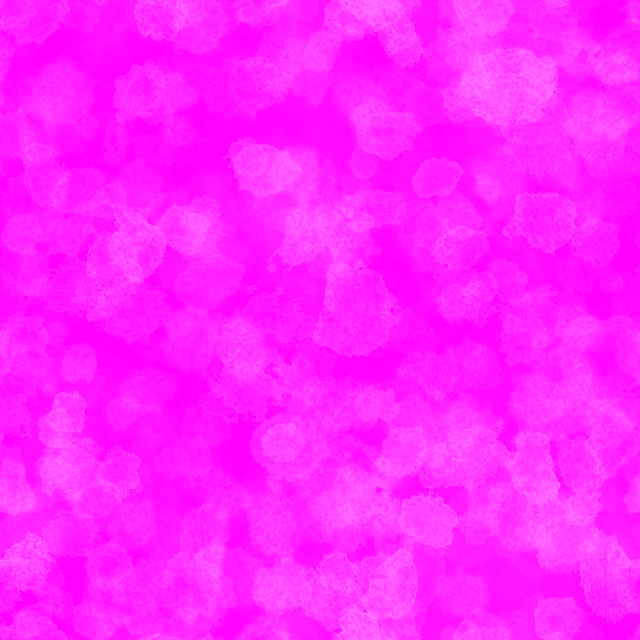
Write a WebGL 2 fragment shader that draws this texture.

```glsl
#version 300 es
precision highp float;
// Translucent pale dabs of paint layered over saturated magenta.
// Each layer scatters ragged, rimmed dabs on a wrapping jittered grid;
// wrapping value noise adds clouds, torn outlines and dry-brush grain.

uniform vec2 u_resolution;
out vec4 fragColor;

const float TAU = 6.2831853;
const int LAYERS = 5;
const float PALEST = 0.46;

// Integer hash of a lattice cell and a seed, giving three values in 0..1
vec3 hash3(vec2 cell, float seed) {
    uvec3 v = uvec3(ivec3(vec3(cell, seed))) * 1664525u + 1013904223u;
    v.x += v.y * v.z; v.y += v.z * v.x; v.z += v.x * v.y;
    v ^= v >> 16u;
    v.x += v.y * v.z; v.y += v.z * v.x; v.z += v.x * v.y;
    return vec3(v >> 8u) / 16777216.0;
}

// Value noise that repeats after a whole number of cells
float noise(vec2 p, float period, float seed) {
    vec2 i = floor(p), f = p - i;
    vec2 s = f * f * (3.0 - 2.0 * f);
    vec2 a = mod(i, period), b = mod(i + 1.0, period);
    float low = mix(hash3(a, seed).x, hash3(vec2(b.x, a.y), seed).x, s.x);
    float high = mix(hash3(vec2(a.x, b.y), seed).x, hash3(b, seed).x, s.x);
    return mix(low, high, s.y);
}

float fbm(vec2 uv, float frequency, float seed) {
    float sum = 0.0, weight = 0.5;
    for (int i = 0; i < 4; i++) {
        sum += weight * noise(uv * frequency, frequency, seed + float(i));
        frequency *= 2.0;
        weight *= 0.5;
    }
    return sum / 0.9375;
}

vec2 rotate(vec2 p, float angle) {
    float c = cos(angle), s = sin(angle);
    return vec2(c * p.x - s * p.y, s * p.x + c * p.y);
}

// Opacity of one dab; offset is measured from its centre in grid cells
float dab(vec2 offset, vec2 cell, float seed, float wobble, float torn, float grain) {
    vec3 form = hash3(cell, seed + 1.0);
    vec3 look = hash3(cell, seed + 2.0);
    vec3 finish = hash3(cell, seed + 3.0);
    float radius = mix(0.3, 0.58, form.x);
    float stretch = mix(1.0, 1.3, form.y * form.y);
    vec2 q = rotate(offset, TAU * form.z) / radius * vec2(1.0 / stretch, stretch);
    if (dot(q, q) > 2.8) return 0.0;

    // Torn outline, with bristle streaks along the dab
    float streak = noise(vec2(q.x * 3.0, q.y * 18.0) + 40.0 * look.xy, 1024.0, seed) - 0.5;
    float ragged = mix(0.2, 0.9, look.x);
    float d = length(q) + 0.95 * wobble + ragged * (torn + 0.3 * streak + 0.45 * grain);

    // Body, brighter rim and an optional thin centre
    float softness = mix(0.04, 0.4, look.y * look.y);
    float body = 1.0 - smoothstep(1.0 - softness, 1.0 + 0.3 * softness, d);
    float rim = smoothstep(0.6, 0.95, d);
    float hollow = step(0.75, finish.x) * (1.0 - smoothstep(0.25, 0.45, d));
    float tone = 0.82 + 0.45 * rim * finish.y - 0.65 * hollow;
    tone *= 1.0 + mix(0.4, 1.0, finish.z) * (1.5 * grain + 0.6 * streak + 0.6 * torn);
    float strength = mix(0.02, 0.43, look.z * look.z);
    vec2 reach = 1.0 - smoothstep(0.88, 1.0, abs(offset));
    return clamp(strength * tone * body * reach.x * reach.y, 0.0, 0.7);
}

// Fraction of the ground left uncovered by one layer of dabs
float uncovered(vec2 uv, float count, float seed, float wobble, float torn, float grain, float density) {
    vec2 p = uv * count, base = floor(p);
    float clear = 1.0;
    for (int y = -1; y <= 1; y++) {
        for (int x = -1; x <= 1; x++) {
            vec2 cell = base + vec2(x, y);
            vec2 id = mod(cell, count);
            vec2 centre = cell + hash3(id, seed).xy;
            clear *= 1.0 - density * dab(p - centre, id, seed, wobble, torn, grain);
        }
    }
    return clear;
}

void main() {
    vec2 uv = gl_FragCoord.xy / u_resolution;

    // Shared noise fields
    float cloud = smoothstep(0.33, 0.72, fbm(uv, 6.0, 11.0));
    float wobble = fbm(uv, 19.0, 21.0) - 0.5;
    float torn = fbm(uv, 64.0, 31.0) - 0.5;
    float speckle = noise(uv * 256.0, 256.0, 51.0) - 0.5;
    float grain = 0.5 * (fbm(uv, 110.0, 41.0) - 0.5) + 0.5 * speckle;

    // Soft wash, then dabs from broad to small
    float clear = 1.0 - 0.16 * cloud;
    float density = mix(0.65, 1.2, cloud);
    for (int i = 0; i < LAYERS; i++) {
        float count = 8.0 + float(i);
        float seed = 100.0 + 10.0 * float(i);
        clear *= uncovered(uv, count, seed, wobble, torn, grain, density);
    }

    float pale = PALEST * (1.0 - clear) * (1.0 + 0.18 * grain);
    fragColor = vec4(1.0, pale, 1.0, 1.0);
}
```
